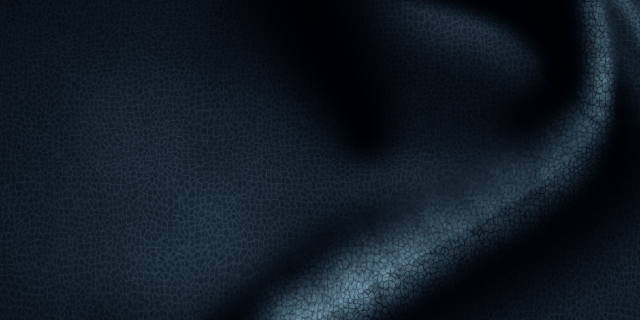
Reproduce this texture procedurally as a Shadertoy shader.

```glsl
// Draped dark blue leather with soft folds, glossy ridges and a pebbled grain.

float hash(vec2 p) {
    vec3 q = fract(vec3(p.xyx) * 0.1031);
    q += dot(q, q.yzx + 33.33);
    return fract((q.x + q.y) * q.z);
}

vec2 hash2(vec2 p) {
    return vec2(hash(p), hash(p + 57.3));
}

float noise(vec2 p) {
    vec2 i = floor(p), f = fract(p);
    f = f * f * (3.0 - 2.0 * f);
    float low = mix(hash(i), hash(i + vec2(1, 0)), f.x);
    float high = mix(hash(i + vec2(0, 1)), hash(i + vec2(1, 1)), f.x);
    return mix(low, high, f.y);
}

// Gaussian falloffs
float bell(float d, float width) {
    d /= width;
    return exp(-d * d);
}

float blob(vec2 p, vec2 center, vec2 size) {
    vec2 d = (p - center) / size;
    return exp(-dot(d, d));
}

vec2 bezier(vec2 a, vec2 b, vec2 c, vec2 d, float t) {
    float s = 1.0 - t;
    return s * s * s * a + 3.0 * s * s * t * b + 3.0 * s * t * t * c + t * t * t * d;
}

// x: signed distance (positive left of travel), y: position along the curve
vec2 curveCoord(vec2 p, vec2 a, vec2 b, vec2 c, vec2 d) {
    const int SEGMENTS = 24;
    vec2 best = vec2(1e3, 0.0), from = a;
    for (int i = 1; i <= SEGMENTS; i++) {
        vec2 to = bezier(a, b, c, d, float(i) / float(SEGMENTS));
        vec2 along = to - from, rel = p - from;
        float h = clamp(dot(rel, along) / dot(along, along), 0.0, 1.0);
        float dist = length(rel - along * h);
        float side = along.x * rel.y - along.y * rel.x;
        if (dist < abs(best.x))
            best = vec2(side < 0.0 ? -dist : dist, (float(i - 1) + h) / float(SEGMENTS));
        from = to;
    }
    return best;
}

// Gap between the two nearest cell centers: zero in the creases
float creaseGap(vec2 p) {
    vec2 cell = floor(p), f = fract(p);
    float first = 8.0, second = 8.0;
    for (int y = -1; y <= 1; y++)
    for (int x = -1; x <= 1; x++) {
        vec2 o = vec2(x, y);
        float d = length(o + 0.1 + 0.8 * hash2(cell + o) - f);
        second = min(second, max(first, d));
        first = min(first, d);
    }
    return second - first;
}

// Flat sheet with broad pools of light
float sheetLight(vec2 p) {
    return 0.072 + 0.10 * blob(p, vec2(0.45, 0.42), vec2(0.55))
        + 0.07 * blob(p, vec2(0.75, 0.22), vec2(0.35, 0.30))
        + 0.085 * blob(p, vec2(1.27, 0.43), vec2(0.28, 0.12));
}

// Soft upper fold: x is added light, y is the shade kept behind it
vec2 upperFold(vec2 p) {
    vec2 c = curveCoord(p, vec2(1.12, 1.03), vec2(1.30, 0.94), vec2(1.53, 0.94), vec2(1.66, 0.80));
    float glow = bell(c.x, c.x > 0.0 ? 0.045 : 0.10) * (0.06 + 0.08 * bell(c.y - 0.6, 0.35));
    return vec2(glow, 1.0 - 0.95 * smoothstep(0.0, 0.09, c.x));
}

// Light kept inside the dark hollows and the valley
float hollows(vec2 p) {
    vec2 deep = curveCoord(p, vec2(0.95, 1.05), vec2(0.98, 0.88), vec2(1.10, 0.74), vec2(1.14, 0.59));
    float keep = 1.0 - 0.98 * bell(deep.x, mix(0.26, 0.10, deep.y));
    vec2 valley = curveCoord(p, vec2(0.70, -0.04), vec2(0.92, 0.16), vec2(1.12, 0.31), vec2(1.42, 0.38));
    keep *= 1.0 - 0.88 * bell(valley.x, 0.085) * (1.0 - 0.75 * smoothstep(0.35, 1.0, valley.y));
    vec2 right = curveCoord(p, vec2(1.78, 1.05), vec2(1.80, 0.86), vec2(1.81, 0.74), vec2(1.66, 0.63));
    return keep * (1.0 - 0.92 * bell(right.x, mix(0.14, 0.10, right.y)));
}

// Long glossy fold, with a crumpled highlight
float ridgeLight(vec2 c) {
    float spread = smoothstep(0.15, 0.55, c.y);
    float width = c.x > 0.0 ? mix(0.03, 0.085, spread) : mix(0.055, 0.13, spread);
    float peak = 0.19 + 0.14 * bell(c.y - 0.17, 0.16) + 0.20 * smoothstep(0.65, 0.93, c.y);
    float wrinkles = 0.82 + 0.36 * noise(vec2(c.y * 45.0, c.x * 9.0));
    return peak * wrinkles * bell(c.x, width);
}

// Tint runs from deep navy to pale steel
vec3 leatherTint(float light) {
    return light * vec3(0.8 * light / (light + 0.12), 0.95 * light / (light + 0.045), 1.0);
}

void mainImage(out vec4 fragColor, in vec2 fragCoord) {
    vec2 p = fragCoord / iResolution.y;

    // Folds and shadows
    vec2 ridge = curveCoord(p, vec2(1.854, 1.026), vec2(2.018, 0.401), vec2(1.615, 0.44), vec2(0.964, -0.029));
    vec2 fold = upperFold(p);
    float inner = (sheetLight(p) * fold.y + fold.x) * hollows(p);
    float turn = smoothstep(0.1, 0.4, ridge.y);
    float outer = 0.135 * smoothstep(mix(-0.02, 0.08, turn), mix(0.06, 0.42, turn), ridge.x);
    vec2 rim = curveCoord(p, vec2(1.93, 1.02), vec2(1.96, 0.98), vec2(1.99, 0.95), vec2(2.02, 0.88));
    outer += 0.18 * bell(rim.x, 0.03);
    float gloss = ridgeLight(ridge);
    float light = mix(inner, outer, smoothstep(-0.015, 0.015, ridge.x));

    // Grain: pale creases on the sheet, bright pebbles on the ridge
    vec2 warp = vec2(noise(p * 9.0), noise(p * 9.0 + 31.0));
    vec2 grainPos = vec2(p.x * 62.0, (p.y + 0.2 * p.y * p.y) * 44.0) + 2.0 * warp;
    float pebble = smoothstep(0.0, 0.35, creaseGap(grainPos));
    float fine = noise(p * 150.0) - 0.5;
    float mottle = 0.9 + 0.2 * noise(p * 6.0 + 11.0);
    light *= mottle * (1.0 + 0.30 * (0.6 - pebble) + 0.22 * fine);
    gloss *= 0.72 + 0.42 * pebble + 0.45 * fine;

    fragColor = vec4(leatherTint(max(light + gloss, 0.0) + 0.012), 1.0);
}
```
